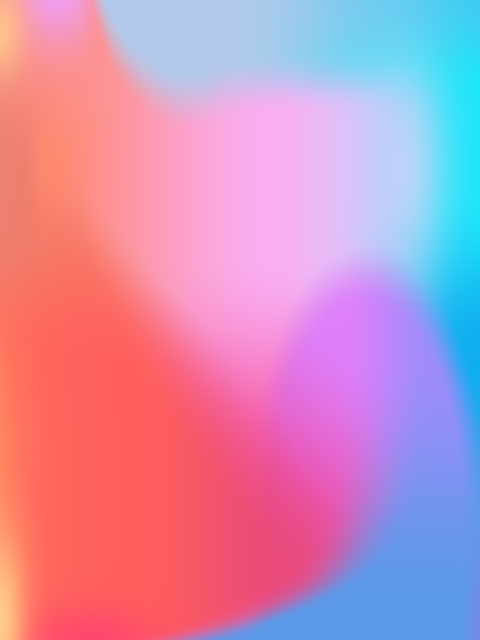
Reproduce this background procedurally as a Shadertoy shader.

```glsl
// Sky and cool rim
const vec3 HAZE = vec3(0.70, 0.79, 0.92);
const vec3 PALE_BLUE = vec3(0.76, 0.86, 0.97);
const vec3 CYAN = vec3(0.10, 0.90, 0.98);
const vec3 AZURE = vec3(0.05, 0.68, 0.94);
const vec3 BLUE = vec3(0.36, 0.60, 0.91);
const vec3 INDIGO = vec3(0.52, 0.50, 0.88);
// Pink sheet
const vec3 SALMON = vec3(0.99, 0.56, 0.53);
const vec3 PINK = vec3(0.98, 0.68, 0.95);
const vec3 LILAC = vec3(0.84, 0.78, 0.98);
const vec3 HOT_PINK = vec3(0.96, 0.38, 0.68);
// Violet dome
const vec3 ORCHID = vec3(0.87, 0.50, 0.98);
const vec3 ROSE = vec3(0.92, 0.32, 0.67);
const vec3 PERIWINKLE = vec3(0.62, 0.55, 0.98);
const vec2 DOME_CENTER = vec2(0.765, 0.20);
const vec2 DOME_RADII = vec2(0.225, 0.375);
const float DOME_SOFT = 0.15;
// Coral body and warm corners
const vec3 CORAL = vec3(1.00, 0.37, 0.36);
const vec3 CORAL_TOP = vec3(0.97, 0.46, 0.39);
const vec3 CRIMSON = vec3(0.91, 0.29, 0.48);
const vec3 ORANGE = vec3(1.00, 0.54, 0.38);
const vec3 DUSTY = vec3(0.91, 0.52, 0.46);
const vec3 PEACH = vec3(1.00, 0.79, 0.54);
const vec3 MAUVE = vec3(0.94, 0.62, 0.95);

float glow(vec2 p, vec2 center, vec2 radii) {
    vec2 d = (p - center) / radii;
    return exp(-dot(d, d));
}

// Fades from 1 to 0 as d crosses zero
float inside(float d, float soft) {
    return 1.0 - smoothstep(-soft, soft, d);
}

vec3 skyColor(vec2 p) {
    vec3 rim = mix(BLUE, AZURE, smoothstep(0.15, 0.45, p.y));
    rim = mix(rim, CYAN, smoothstep(0.45, 0.70, p.y));
    rim = mix(rim, vec3(0.25, 0.80, 0.95), smoothstep(0.86, 1.0, p.y));
    float haze = inside(p.x - 0.735, 0.285) * smoothstep(0.3, 0.6, p.y);
    vec3 color = mix(rim, HAZE, haze);
    color = mix(color, PALE_BLUE, 0.8 * glow(p, vec2(0.84, 0.74), vec2(0.09, 0.17)));
    return mix(color, INDIGO, glow(p, vec2(1.0, 0.0), vec2(0.15, 0.12)));
}

vec3 sheetColor(vec2 p) {
    vec3 color = mix(SALMON, PINK, smoothstep(0.12, 0.58, p.x));
    color = mix(color, LILAC, smoothstep(0.55, 0.80, p.x));
    return mix(HOT_PINK, color, smoothstep(0.28, 0.60, p.y));
}

vec3 domeColor(vec2 p, float warm) {
    float rise = p.y + 0.6 * (p.x - 0.65);
    vec3 core = mix(ROSE, ORCHID, smoothstep(0.15, 0.52, rise));
    vec3 flank = mix(BLUE, PERIWINKLE, smoothstep(0.05, 0.45, p.y));
    return mix(flank, core, warm);
}

vec3 coralColor(vec2 p) {
    vec3 color = mix(CORAL, CORAL_TOP, smoothstep(0.42, 0.65, p.y));
    color = mix(color, CRIMSON, smoothstep(0.28, 0.60, p.x));
    color = mix(color, ORANGE, 0.9 * exp(-p.x / 0.07) * inside(p.y - 0.5, 0.2));
    color = mix(color, DUSTY, inside(p.x - 0.06, 0.16) * smoothstep(0.45, 0.70, p.y));
    color = mix(color, vec3(1.0, 0.28, 0.43), glow(p, vec2(0.19, 0.0), vec2(0.14, 0.05)));
    return mix(color, PEACH, glow(p, vec2(0.0, 0.03), vec2(0.05, 0.13)));
}

void mainImage(out vec4 fragColor, in vec2 fragCoord) {
    vec2 p = fragCoord / iResolution.xy;

    // Curve that parts the warm side from the cool side
    float coolEdge = 0.81 - 0.46 * exp(-p.y / 0.085);
    float warm = inside(p.x - coolEdge, 0.10);

    // Pink sheet, cut by the bay of sky above
    float bayEdge = 0.87 - 0.03 * glow(p, vec2(0.38, p.y), vec2(0.10, 1.0))
                  + 0.20 * exp((0.18 - p.x) / 0.05);
    float sheet = inside(p.y - bayEdge, 0.05) * inside(p.x - coolEdge - 0.02, 0.13);
    vec3 color = mix(skyColor(p), sheetColor(p), sheet);

    // Violet dome with straight sides below its center
    vec2 fromDome = p - DOME_CENTER;
    fromDome.y = max(fromDome.y, 0.0);
    float dome = inside(length(fromDome / DOME_RADII) - 1.0, DOME_SOFT);
    color = mix(color, domeColor(p, warm), dome);

    // Coral body along a bent diagonal
    float drop = 0.74 - p.y;
    float coralEdge = 0.07 + 0.515 * (drop + sqrt(drop * drop + 0.004));
    float coralSoft = mix(0.14, 0.075, smoothstep(0.35, 0.70, p.y));
    float coral = inside(p.x - coralEdge, coralSoft) * warm;
    color = mix(color, coralColor(p), coral * inside(p.y - 0.87, 0.13));

    // Orange shoulder and corner glows
    float shoulder = glow(p, vec2(0.10, 0.74), vec2(0.08, 0.09)) * smoothstep(0.045, 0.10, p.x);
    color = mix(color, ORANGE + vec3(0.0, 0.0, 0.04), 0.8 * shoulder);
    float mauve = glow(p, vec2(0.12, 1.02), vec2(0.09, 0.09)) * inside(p.x - 0.195, 0.03);
    color = mix(color, MAUVE, mauve);
    color = mix(color, PEACH, 0.85 * glow(p, vec2(0.0, 0.95), vec2(0.05, 0.07)));

    fragColor = vec4(color, 1.0);
}
```
